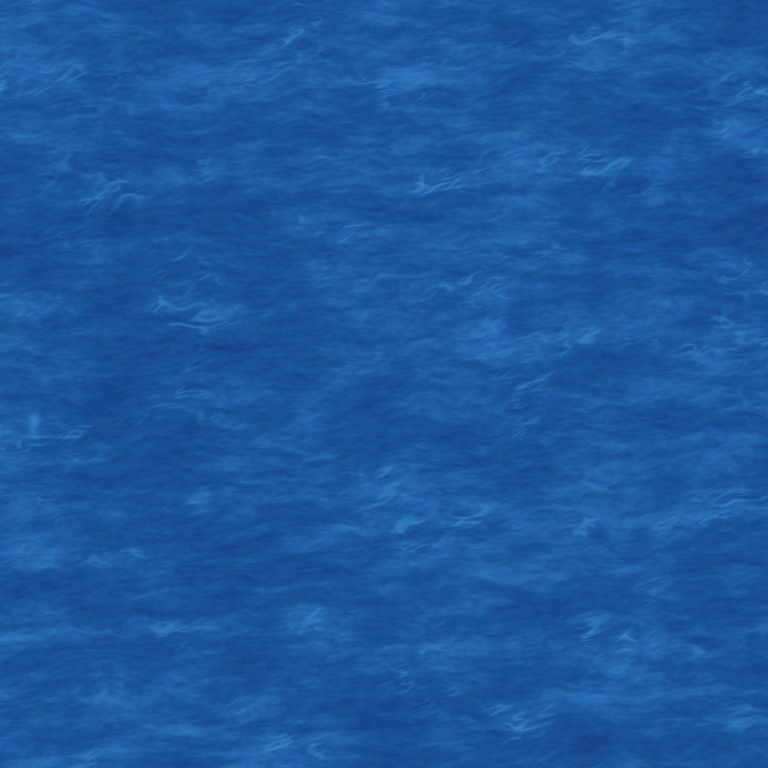
Give the GLSL for this texture, as a Shadertoy shader.

```glsl
// Deep blue open water with fine wind ripples, soft dark patches and small bright crests.

const vec3 TROUGH_BLUE = vec3(0.083, 0.260, 0.538);
const vec3 WATER_BLUE  = vec3(0.110, 0.333, 0.608);
const vec3 CREST_BLUE  = vec3(0.160, 0.435, 0.715);
const vec3 GLINT_BLUE  = vec3(0.240, 0.560, 0.810);

float hash(vec2 cell) {
    return fract(sin(dot(cell, vec2(127.1, 311.7))) * 43758.5453);
}

// Dot product of a random unit gradient with the offset to its lattice corner.
float corner(vec2 cell, vec2 offset) {
    float angle = 6.2831853 * hash(cell);
    return dot(vec2(cos(angle), sin(angle)), offset);
}

// Gradient noise, roughly -0.7 to 0.7.
float noise(vec2 p) {
    vec2 i = floor(p);
    vec2 f = fract(p);
    vec2 u = f * f * f * (f * (f * 6.0 - 15.0) + 10.0);
    vec2 e = vec2(1.0, 0.0);
    float low  = mix(corner(i, f), corner(i + e.xy, f - e.xy), u.x);
    float high = mix(corner(i + e.yx, f - e.yx), corner(i + e.xx, f - e.xx), u.x);
    return mix(low, high, u.y);
}

// Layers of stretched noise, each finer and weaker than the last.
float ripples(vec2 p, vec2 frequency, float gain) {
    float sum = 0.0;
    float weight = 1.0;
    for (int i = 0; i < 4; i++) {
        sum += weight * noise(p * frequency + 17.3 * float(i));
        frequency *= vec2(1.9, 1.75);
        weight *= gain;
    }
    return sum;
}

// Bend and shear the surface so that the streaks wander and rise slightly.
vec2 bendSurface(vec2 p) {
    float swell = 0.014 * noise(p * vec2(7.0, 11.0) + 4.7);
    float chop = 0.006 * noise(p * vec2(24.0, 38.0) + 31.2);
    return p + vec2(0.6 * chop, swell + chop - 0.05 * p.x);
}

// Thin ridge lines that show only where the gust mask is high.
float crests(vec2 p, vec2 frequency, float slope, float gust) {
    vec2 q = vec2(p.x, p.y - slope * p.x);
    float ridge = 1.0 - abs(noise(q * frequency + 53.1)) * 3.2;
    float broken = smoothstep(0.02, 0.38, noise(q * frequency * vec2(0.9, 0.55) + 8.4));
    return smoothstep(0.25, 1.0, ridge) * broken * gust;
}

vec3 waterColour(float tone) {
    vec3 lower = mix(WATER_BLUE, TROUGH_BLUE, clamp(-tone, 0.0, 1.25));
    return mix(lower, CREST_BLUE, clamp(tone, 0.0, 1.2));
}

void mainImage(out vec4 fragColor, in vec2 fragCoord) {
    vec2 uv = fragCoord / iResolution.y;
    vec2 p = bendSurface(uv);

    // Broad light and dark patches
    float patches = 0.55 * noise(p * vec2(2.6, 5.0) + 2.9)
                  + 0.65 * noise(p * vec2(6.0, 17.0) + 11.6);

    // Long streaks down to fine ripples
    float streaks = ripples(p, vec2(11.0, 44.0), 0.80);
    float grain = noise(uv * vec2(150.0, 250.0) + 71.0);
    float tone = patches + 0.72 * streaks + 0.22 * grain;

    // Gusts gather the bright crests into loose groups
    float gust = smoothstep(-0.05, 0.45, noise(p * vec2(7.0, 13.0) + 23.8) + 0.35 * patches);
    float glint = crests(p, vec2(22.0, 62.0), 0.16, gust)
                + 0.7 * crests(p, vec2(38.0, 105.0), 0.22, gust);
    tone += 0.12 * gust + 0.55 * glint;

    vec3 colour = waterColour(tone);
    colour = mix(colour, GLINT_BLUE, 0.38 * clamp(glint, 0.0, 1.0));

    // Slight drift between violet and green blue
    float drift = noise(p * vec2(30.0, 70.0) + 91.0);
    colour += drift * vec3(0.004, -0.006, 0.028);

    fragColor = vec4(clamp(colour, 0.0, 1.0), 1.0);
}
```
